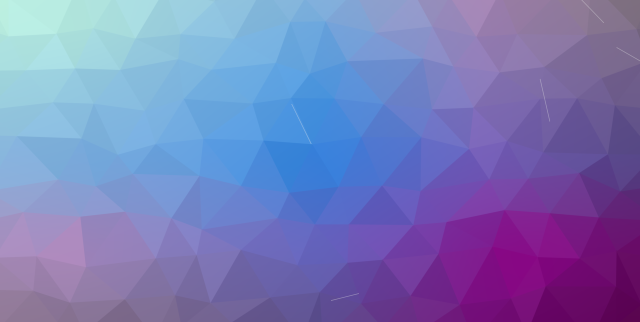
Write a WebGL 1 fragment shader that draws this background.

```glsl
precision highp float;
// Low-poly backdrop: a jittered triangle lattice whose flat facets sample
// a smooth colour field, running from mint and blue to mauve and magenta.
// Facet edges are antialiased by blending the coverage of nearby triangles.
uniform vec2 u_resolution;

#define CELL vec2(0.150, 0.117)   // lattice spacing, in canvas heights
#define FOCUS vec2(0.488, 0.552)  // lattice vertex at the bluest point
#define JITTER 0.58               // vertex displacement, in cells
#define FLATNESS 0.75             // 0 = smooth field, 1 = flat facets
#define SHADE 0.045               // random brightness range of facets
#define SEAM_WIDTH 0.0014
#define SEAM_LIGHT 0.28

float hash(vec2 p) {
  return fract(sin(dot(p, vec2(127.1, 311.7))) * 4375.85);
}

// Five evenly spaced colour stops along t in 0..1
vec3 ramp(float t, vec3 a, vec3 b, vec3 c, vec3 d, vec3 e) {
  t *= 4.0;
  vec3 col = mix(a, b, clamp(t, 0.0, 1.0));
  col = mix(col, c, clamp(t - 1.0, 0.0, 1.0));
  col = mix(col, d, clamp(t - 2.0, 0.0, 1.0));
  return mix(col, e, clamp(t - 3.0, 0.0, 1.0));
}

float glow(vec2 uv, vec2 center, vec2 radius) {
  vec2 d = (uv - center) / radius;
  return exp(-dot(d, d));
}

// Colour field: horizontal ramps blended from bottom to top, plus soft glows
vec3 field(vec2 uv) {
  uv = clamp(uv, 0.0, 1.0);
  vec3 bottom = ramp(uv.x, vec3(0.56, 0.47, 0.57), vec3(0.48, 0.41, 0.55),
    vec3(0.35, 0.30, 0.55), vec3(0.45, 0.06, 0.47), vec3(0.33, 0.0, 0.29));
  vec3 low = ramp(uv.x, vec3(0.66, 0.56, 0.75), vec3(0.54, 0.50, 0.75),
    vec3(0.40, 0.40, 0.76), vec3(0.50, 0.16, 0.60), vec3(0.42, 0.06, 0.42));
  vec3 middle = ramp(uv.x, vec3(0.52, 0.70, 0.86), vec3(0.42, 0.64, 0.87),
    vec3(0.18, 0.50, 0.86), vec3(0.45, 0.36, 0.72), vec3(0.32, 0.27, 0.52));
  vec3 high = ramp(uv.x, vec3(0.64, 0.85, 0.88), vec3(0.53, 0.74, 0.88),
    vec3(0.31, 0.60, 0.88), vec3(0.55, 0.48, 0.73), vec3(0.43, 0.36, 0.53));
  vec3 top = ramp(uv.x, vec3(0.75, 0.95, 0.88), vec3(0.63, 0.83, 0.87),
    vec3(0.50, 0.69, 0.86), vec3(0.66, 0.53, 0.71), vec3(0.50, 0.45, 0.50));
  vec3 col = ramp(uv.y, bottom, low, middle, high, top);
  vec3 magenta = vec3(0.56, 0.0, 0.52);
  vec3 pink = vec3(0.71, 0.52, 0.72);
  vec3 mint = vec3(0.73, 0.94, 0.88);
  col = mix(col, magenta, 0.75 * glow(uv, vec2(0.82, 0.19), vec2(0.09, 0.13)));
  col = mix(col, pink, 0.6 * glow(uv, vec2(0.11, 0.21), vec2(0.08, 0.09)));
  return mix(col, mint, 0.6 * glow(uv, vec2(0.11, 0.92), vec2(0.11, 0.10)));
}

// Lattice vertex relative to the focus; odd rows shift by half a cell
vec2 vertex(vec2 id) {
  vec2 offset = vec2(hash(id), hash(id + 57.3)) - 0.5;
  offset *= JITTER * step(0.5, dot(id, id));
  return (id + vec2(0.5 * mod(id.y, 2.0), 0.0) + offset) * CELL;
}

// Signed distance to line ab, positive on its left
float side(vec2 p, vec2 a, vec2 b) {
  vec2 e = b - a, q = p - a;
  return (e.x * q.y - e.y * q.x) / length(e);
}

// Adds one counter-clockwise facet: colour in rgb, coverage in a
void addFacet(inout vec4 sum, vec2 p, vec2 a, vec2 b, vec2 c,
              float seed, vec2 origin, float aspect) {
  float d = min(side(p, a, b), min(side(p, b, c), side(p, c, a)));
  float px = 0.7 / u_resolution.y;
  float cover = smoothstep(-px, px, d);
  if (cover <= 0.0) return;
  vec2 samplePoint = mix(p, (a + b + c) / 3.0, FLATNESS) + origin;
  vec3 col = field(samplePoint / vec2(aspect, 1.0)) + SHADE * (seed - 0.5);
  sum += vec4(col, 1.0) * cover;
}

// Fine pale line from a to b, given in 0..1 canvas coordinates
float seam(vec2 p, vec2 a, vec2 b, vec2 scale) {
  vec2 q = p - a * scale, e = (b - a) * scale;
  float d = length(q - e * clamp(dot(q, e) / dot(e, e), 0.0, 1.0));
  return 1.0 - smoothstep(0.0, SEAM_WIDTH + 0.5 / u_resolution.y, d);
}

void main() {
  float aspect = u_resolution.x / u_resolution.y;
  vec2 scale = vec2(aspect, 1.0), origin = FOCUS * scale;
  vec2 canvas = gl_FragCoord.xy / u_resolution.y, p = canvas - origin;
  vec2 base = floor(p / CELL - vec2(0.25, 0.0));

  // Facets: two triangles per cell, with the diagonal set by row parity
  vec4 sum = vec4(0.0);
  for (int j = -1; j <= 1; j++) {
    for (int i = -1; i <= 1; i++) {
      vec2 id = base + vec2(float(i), float(j));
      vec2 a = vertex(id), b = vertex(id + vec2(1.0, 0.0));
      vec2 c = vertex(id + vec2(0.0, 1.0)), d = vertex(id + 1.0);
      bool even = mod(id.y, 2.0) < 0.5;
      addFacet(sum, p, a, even ? b : d, c, hash(id + 13.7), origin, aspect);
      addFacet(sum, p, even ? b : a, even ? d : b, even ? c : d,
               hash(id + 91.1), origin, aspect);
    }
  }
  vec3 col = sum.a > 0.001 ? sum.rgb / sum.a : field(canvas / scale);

  // Pale seams
  float light = seam(canvas, vec2(0.456, 0.676), vec2(0.486, 0.554), scale);
  light += seam(canvas, vec2(0.844, 0.754), vec2(0.859, 0.624), scale);
  light += seam(canvas, vec2(0.909, 1.0), vec2(0.943, 0.930), scale);
  light += seam(canvas, vec2(0.964, 0.852), vec2(1.0, 0.811), scale);
  light += seam(canvas, vec2(0.518, 0.067), vec2(0.560, 0.088), scale);
  gl_FragColor = vec4(mix(col, vec3(0.9), SEAM_LIGHT * light), 1.0);
}
```
